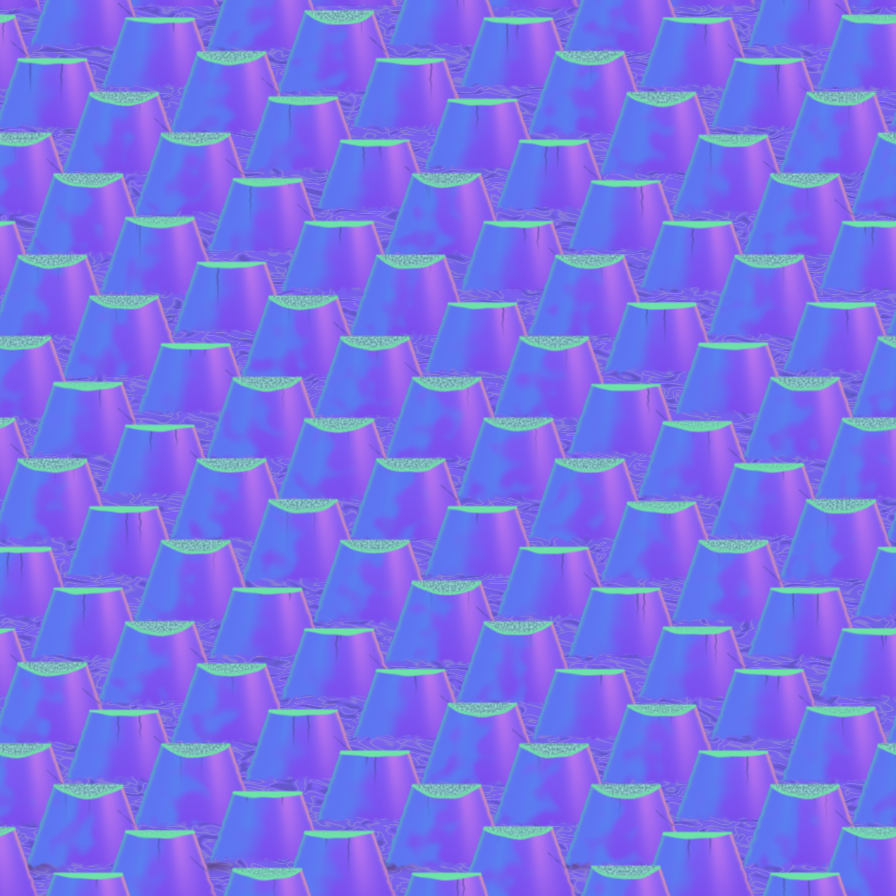
Give the GLSL for this texture map, as a three.js fragment shader.

```glsl
// Normal-map style surface of staggered, tapered studs with worn caps on a rough floor.
varying vec2 vUv;

const float COLUMNS = 5.0;
const float ROWS = 22.0;
const float ROW_SHIFT = 0.4;
const vec2 FIRST_STUD = vec2(0.492, 0.026);

const vec3 BLUE = vec3(0.37, 0.46, 0.95);
const vec3 AZURE = vec3(0.34, 0.54, 0.93);
const vec3 VIOLET = vec3(0.49, 0.38, 0.96);
const vec3 DEEP_VIOLET = vec3(0.48, 0.30, 0.93);
const vec3 PINK = vec3(0.78, 0.48, 0.93);
const vec3 TEAL = vec3(0.36, 0.66, 0.76);
const vec3 CORAL = vec3(0.84, 0.59, 0.70);
const vec3 GREEN = vec3(0.43, 0.89, 0.66);
const vec3 SAGE = vec3(0.50, 0.69, 0.74);
const vec3 LILAC = vec3(0.58, 0.55, 0.82);
const vec3 SHADOW = vec3(0.30, 0.29, 0.62);

float hash(vec2 p) {
  return fract(sin(dot(p, vec2(127.1, 311.7))) * 43758.5);
}

float cornerSlope(vec2 cell, vec2 offset) {
  float angle = 6.2832 * hash(cell);
  return dot(vec2(cos(angle), sin(angle)), offset);
}

float gradientNoise(vec2 p) {
  vec2 i = floor(p), f = fract(p), e = vec2(1.0, 0.0);
  vec2 w = f * f * f * (f * (f * 6.0 - 15.0) + 10.0);
  return mix(mix(cornerSlope(i, f), cornerSlope(i + e.xy, f - e.xy), w.x),
             mix(cornerSlope(i + e.yx, f - e.yx), cornerSlope(i + e.xx, f - e.xx), w.x), w.y);
}

float cover(float d) { return 1.0 - smoothstep(-0.008, 0.008, d); }

float bell(float x, float width) { return exp(-x * x / (width * width)); }

float segment(vec2 p, vec2 a, vec2 b) {
  vec2 ab = b - a;
  return length(p - a - ab * clamp(dot(p - a, ab) / dot(ab, ab), 0.0, 1.0));
}

// Rough floor with sideways fibres and smudges along the seam
vec3 floorColor(vec2 p) {
  float broad = gradientNoise(p * vec2(30.0, 60.0));
  float fibre = gradientNoise(p * vec2(45.0, 170.0) + 2.0 * broad);
  vec3 col = mix(vec3(0.44, 0.39, 0.90), VIOLET, 0.5 + broad);
  col = mix(col, LILAC, 0.65 * bell(fibre, 0.09));
  col = mix(col, SHADOW, 0.45 * smoothstep(0.2, 0.45, fibre));
  float across = abs(fract(p.x * COLUMNS + 0.32) - 0.5);
  float smudge = bell(across, 0.11) * bell(p.y - 0.967 + 0.006 * broad, 0.005);
  return mix(col, vec3(0.36, 0.27, 0.50), 0.8 * smudge * step(p.x, 0.72));
}

// Side wall: s runs -1 to 1 across, t runs 0 to 1 downward
vec3 wallColor(float s, float t, float lump, float tall) {
  float turn = s + 0.25 * t + lump * mix(0.3, 1.1, tall);
  vec3 col = mix(BLUE, mix(VIOLET, DEEP_VIOLET, t), smoothstep(-0.5, 0.25, turn));
  col = mix(col, AZURE, 0.55 * bell(s + 0.42, 0.15) * (1.0 - 0.6 * t));
  float ridge = bell(s - 0.5 + 0.06 * t, s < 0.5 ? 0.2 : 0.3);
  return mix(col, PINK, 0.85 * ridge * (1.0 - 0.75 * t));
}

// Thin cracks running down from the cap
float cracks(vec2 q, vec2 id) {
  float amount = 0.0;
  for (int i = 0; i < 2; i++) {
    vec2 seed = id + 31.0 * float(i + 1);
    float x = 0.26 * (hash(seed) - 0.5);
    float reach = 0.28 * hash(seed + 7.0);
    float wobble = 0.008 * gradientNoise(vec2(q.y * 30.0, x * 50.0));
    amount = max(amount, bell(q.x - x - wobble, 0.006) * (1.0 - smoothstep(0.3 * reach, reach + 0.01, q.y)));
  }
  return amount;
}

// Paints one stud; q is in column widths from the middle of its top, y down
vec3 paintStud(vec3 under, vec2 q, vec2 id) {
  float tall = smoothstep(0.42, 0.64, hash(id + 3.0));
  float wear = gradientNoise(q * 28.0 + id * 17.0);
  float lump = gradientNoise(q * 9.0 + id * 5.3);
  q.y += 0.04 * tall;
  float t = clamp(q.y / mix(0.40, 0.47, tall), 0.0, 1.2);
  float halfWidth = 0.192 + 0.34 * max(q.y, 0.0) + 0.014 * wear * t;
  float s = q.x / halfWidth;
  float side = abs(q.x) - halfWidth;
  float base = 1.0 - smoothstep(0.92, 1.0, t + 0.07 * wear);
  float shape = cover(side) * cover(-q.y) * base;

  vec3 col = wallColor(s, t, lump, tall);
  col = mix(col, SHADOW, 0.55 * cracks(q, id) * (1.0 - 0.6 * tall));

  // Lit rims on both slopes
  float rim = bell(side + 0.008, 0.013) * (1.0 - 0.35 * t);
  col = mix(col, s < 0.0 ? TEAL : CORAL, 0.85 * rim);

  // Flat green or sagging, speckled cap
  float sag = 0.012 + mix(0.024, 0.068, tall) * (1.0 - s * s) + 0.012 * lump;
  float speckle = gradientNoise(q * 75.0 + id * 9.0);
  vec3 cap = mix(GREEN, SAGE + 0.22 * speckle, tall * 0.85);
  cap = mix(cap, GREEN, 0.8 * bell(q.y - sag + 0.008, 0.013));
  col = mix(col, cap, cover(q.y - sag));
  col = mix(under, col, shape);

  // Occasional scratch across the right slope
  float scratch = cover(segment(q, vec2(0.17, 0.15), vec2(0.26, 0.23)) - 0.002 - 0.006 * wear);
  return mix(col, SHADOW, 0.55 * scratch * step(0.6, hash(id + 11.0)));
}

void main() {
  vec2 p = vec2(vUv.x, 1.0 - vUv.y);
  float y = (p.y + FIRST_STUD.y) * ROWS;
  vec3 col = floorColor(p);
  // Rows from back to front
  for (int i = 0; i < 4; i++) {
    float row = floor(y) + float(i) - 2.0;
    float wrapped = mod(row, ROWS);
    float x = p.x * COLUMNS - FIRST_STUD.x - ROW_SHIFT * wrapped;
    float column = floor(x + 0.5);
    vec2 q = vec2(x - column, (y - row) * COLUMNS / ROWS);
    col = paintStud(col, q, vec2(mod(column, COLUMNS), wrapped));
  }
  gl_FragColor = vec4(col, 1.0);
}
```
